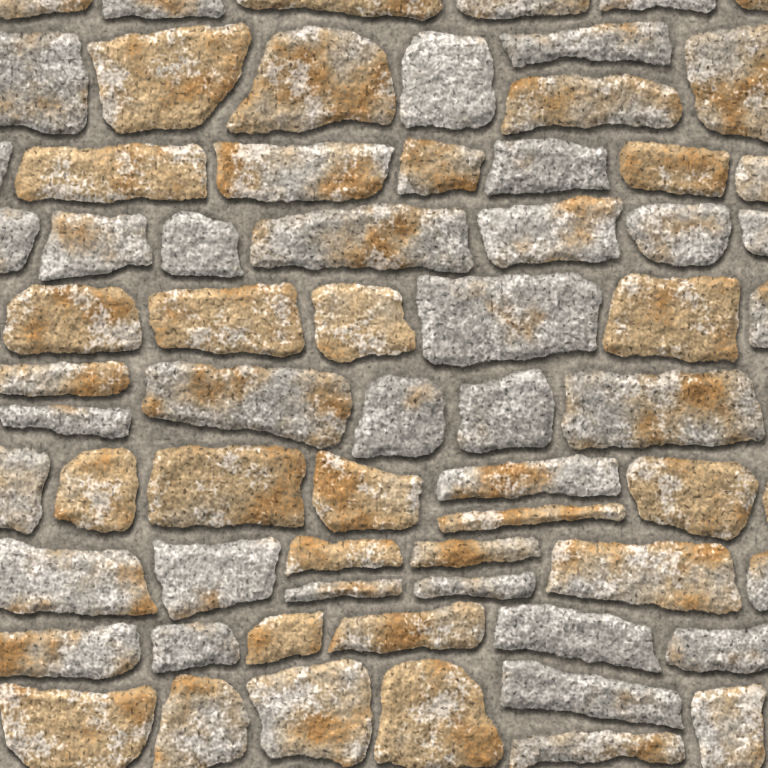
A Shadertoy shader for this texture:

```glsl
float hash(vec2 p) {
    vec3 a = fract(p.xyx * 0.1031);
    a += dot(a, a.yzx + 33.33);
    return fract((a.x + a.y) * a.z);
}

float cornerSlope(vec2 cell, vec2 offset) {
    float angle = 6.2832 * hash(cell);
    return dot(vec2(cos(angle), sin(angle)), offset);
}

float gradientNoise(vec2 p) {
    vec2 i = floor(p), f = p - i;
    vec2 u = f * f * f * (f * (f * 6.0 - 15.0) + 10.0);
    vec2 e = vec2(1, 0);
    return mix(mix(cornerSlope(i, f), cornerSlope(i + e, f - e), u.x),
               mix(cornerSlope(i + e.yx, f - e.yx), cornerSlope(i + 1.0, f - 1.0), u.x), u.y);
}

float fbm(vec2 p) {
    float sum = 0.0, amp = 0.6;
    for (int i = 0; i < 4; i++) {
        sum += amp * gradientNoise(p);
        p = mat2(1.6, 1.2, -1.2, 1.6) * p + 7.3;
        amp *= 0.55;
    }
    return sum;
}

float courseEdge(float row) { return row + 0.4 * (hash(vec2(row, 71.0)) - 0.5); }
float jointEdge(vec2 id) { return id.x + 0.75 * (hash(id + 13.0) - 0.5); }

// One stone: a tilted, tapered box with a different rounding at each corner
float stone(vec2 q, vec2 halfSize, vec2 id) {
    q.y += q.x * 0.16 * (hash(id + 3.1) - 0.5);
    vec2 s = halfSize;
    s.y *= 1.0 + 0.32 * (hash(id + 5.7) - 0.5) * clamp(q.x / s.x, -1.0, 1.0);
    s.x += 0.45 * (hash(id + 8.3) - 0.5) * clamp(q.y, -s.y, s.y);
    float h = hash(id * 2.0 + sign(q) * 0.5 + 40.0);
    float radius = min(s.x, s.y) * mix(0.15, 0.85, h * h);
    vec2 k = abs(q) - s + radius;
    return radius - length(max(k, 0.0)) - min(max(k.x, k.y), 0.0);
}

// Depth inside the nearest stone (negative in mortar), and its id
vec3 wall(vec2 p) {
    vec2 scale = vec2(5.5, 9.5);
    vec2 q = p * scale + 20.0;
    q += vec2(0.2, 0.35) * vec2(gradientNoise(p * 5.0), gradientNoise(p * 3.5 + 9.0));
    q += vec2(0.05, 0.08) * vec2(gradientNoise(p * 22.0), gradientNoise(p * 19.0 + 4.0));
    vec3 nearest = vec3(-1, 0, 0);
    for (int j = -1; j <= 1; j++) {
        float row = floor(q.y) + float(j);
        float x = q.x + 5.0 * hash(vec2(row, 29.0));
        for (int i = -1; i <= 1; i++) {
            vec2 id = vec2(floor(x) + float(i), row);
            vec2 low = vec2(jointEdge(id), courseEdge(row));
            vec2 high = vec2(jointEdge(id + vec2(1, 0)), courseEdge(row + 1.0));
            // Some places hold two thin stones, one above the other
            if (hash(id + 61.0) < 0.13) {
                float middle = mix(low.y, high.y, 0.35 + 0.3 * hash(id + 17.0));
                if (q.y > middle) { low.y = middle; id.y += 0.5; }
                else high.y = middle;
            }
            vec2 halfSize = 0.5 * (high - low) / scale;
            halfSize -= vec2(0.006, 0.007) + 0.005 * hash(id + 23.0);
            halfSize = max(halfSize, 0.008);
            float d = stone((vec2(x, q.y) - 0.5 * (low + high)) / scale, halfSize, id);
            if (d > nearest.x) nearest = vec3(d, id);
        }
    }
    nearest.x += 0.006 * fbm(p * 45.0);
    return nearest;
}

float relief(vec2 p, float depth) {
    float face = smoothstep(-0.002, 0.014, depth);
    return 0.007 * face + mix(0.003, 0.009, face) * fbm(p * 32.0);
}

void mainImage(out vec4 fragColor, in vec2 fragCoord) {
    vec2 p = fragCoord / iResolution.y;
    vec3 here = wall(p);
    float depth = here.x;
    vec2 id = here.yz;
    float edge = max(0.0015, 0.8 / iResolution.y);
    float mask = smoothstep(-edge, edge, depth);

    // Mineral grain
    float grain = gradientNoise(p * 120.0) + gradientNoise(p * 230.0 + 5.0);
    float pits = smoothstep(0.2, 0.5, gradientNoise(p * 160.0 + 31.0));

    // Stone: grey to tan, with rusty stains and pale crust
    float stain = fbm(p * 10.0 + id * 3.7);
    float crust = fbm(p * 16.0 + id * 5.1 + 50.0) + 0.25 * grain;
    float warm = smoothstep(-0.35, 0.35, 1.1 * stain + 1.1 * (hash(id + 90.0) - 0.45));
    vec3 rock = mix(vec3(0.67, 0.645, 0.61), vec3(0.70, 0.60, 0.46), warm);
    rock = mix(rock, vec3(0.60, 0.43, 0.25), 0.75 * warm * smoothstep(-0.02, 0.35, stain + 0.15 * grain));
    rock = mix(rock, vec3(0.80, 0.77, 0.735), 0.75 * smoothstep(0.0, 0.3, crust));
    rock *= 0.93 + 0.16 * hash(id + 33.0) + 0.24 * grain - 0.28 * pits;

    // Mortar, darker close to the stones and in their shadow
    vec3 mortar = vec3(0.615, 0.58, 0.525) * (1.0 + 0.17 * grain + 0.3 * fbm(p * 24.0 + 80.0) - 0.15 * pits);
    mortar *= 1.0 - 0.18 * smoothstep(-0.012, 0.0, depth);
    float above = wall(p + vec2(-0.002, 0.008)).x;
    mortar *= 1.0 - 0.5 * smoothstep(-0.004, 0.006, above);

    // Daylight from above and slightly left
    vec2 towardLight = vec2(-0.0015, 0.0035);
    float light = relief(p, depth) - relief(p + towardLight, wall(p + towardLight).x);
    vec3 color = mix(mortar, rock, mask) * (1.0 + clamp(110.0 * light, -0.5, 0.28));
    fragColor = vec4(clamp(color, 0.0, 1.0), 1.0);
}
```
